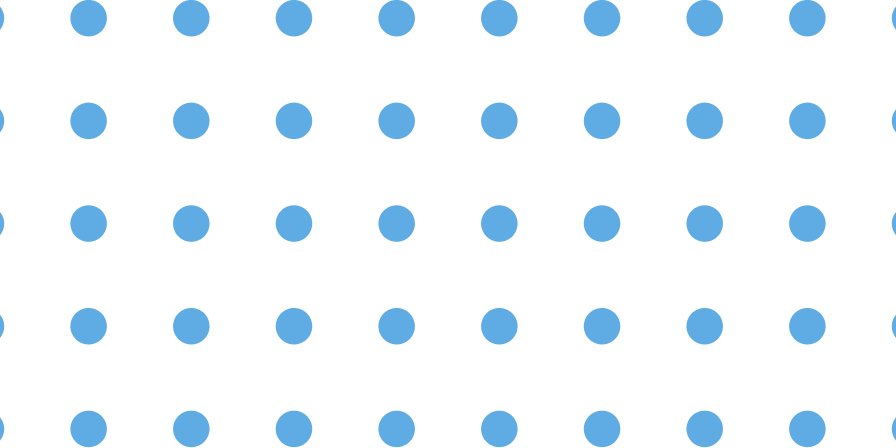
Reproduce this pattern procedurally as a Shadertoy shader.

```glsl
// Square grid of round blue dots on a white ground.

// Signed distance to the nearest dot of a grid whose cells are centred on the origin
float dotGrid(vec2 p, float spacing, float radius) {
    vec2 cell = (fract(p / spacing + 0.5) - 0.5) * spacing;
    return length(cell) - radius;
}

void mainImage(out vec4 fragColor, in vec2 fragCoord) {
    // Canvas heights, measured from the centre
    vec2 p = (fragCoord - 0.5 * iResolution.xy) / iResolution.y;
    float pixel = 1.0 / iResolution.y;
    float spacing = 0.2292;

    // The vertical midline falls halfway between two columns
    p -= vec2(0.5 * spacing, 0.001);
    float d = dotGrid(p, spacing, 0.0407);

    // Blue dots with an edge one pixel wide
    float ink = clamp(0.5 - d / pixel, 0.0, 1.0);
    vec3 color = mix(vec3(1.0), vec3(0.373, 0.67, 0.89), ink);
    fragColor = vec4(color, 1.0);
}
```
